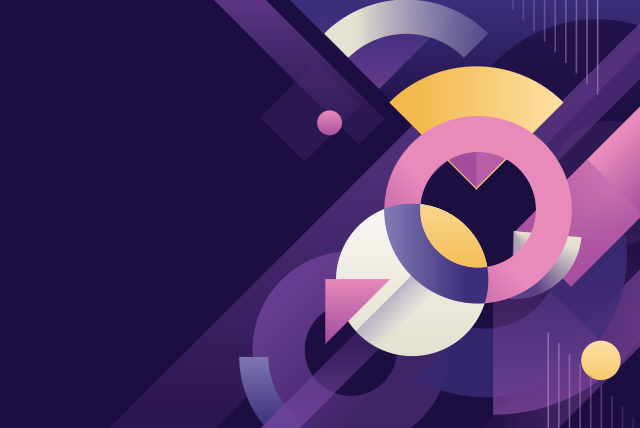
Write a Shadertoy shader that draws this background.

```glsl
// Flat geometric composition: discs, rings, fans and 45 degree bars with gradients.
// Each part is a soft-edged mask from a distance function, painted back to front.
// Lengths are in canvas heights; y runs downward from the top edge.

const vec3 NAVY = vec3(0.115, 0.055, 0.26);
const vec3 INDIGO = vec3(0.23, 0.18, 0.48);
const vec3 PLUM = vec3(0.31, 0.18, 0.47);
const vec3 VIOLET = vec3(0.46, 0.27, 0.62);
const vec3 LILAC = vec3(0.50, 0.47, 0.70);
const vec3 MAGENTA = vec3(0.64, 0.30, 0.62);
const vec3 PINK = vec3(0.91, 0.54, 0.73);
const vec3 AMBER = vec3(0.95, 0.73, 0.30);
const vec3 BUTTER = vec3(0.99, 0.87, 0.63);
const vec3 CREAM = vec3(0.90, 0.885, 0.82);
const vec3 WHITE = vec3(0.97, 0.96, 0.95);

const vec2 HERO = vec2(1.117, 0.490);      // centre of the pink ring
const float HERO_IN = 0.135, HERO_OUT = 0.219;
const vec2 MOON = vec2(0.963, 0.654);      // centre of the pale disc
const float MOON_R = 0.178;
const vec2 FAN = vec2(1.113, 0.443);       // apex of the yellow fan
const vec2 HALO = vec2(0.820, 0.817);      // centre of the violet ring
const float LINE_GAP = 0.0248, LINE_HALF = 0.0018;
const int LINE_COUNT = 9;

float cover(float d) { return clamp(0.5 - d * iResolution.y, 0.0, 1.0); }
float ramp(float x, float a, float b) { return clamp((x - a) / (b - a), 0.0, 1.0); }
float disc(vec2 p, vec2 c, float r) { return cover(length(p - c) - r); }
float ring(vec2 p, vec2 c, float a, float b) {
    float r = length(p - c);
    return cover(max(a - r, r - b));
}
// Strip between two values of a diagonal coordinate.
float strip(float x, float a, float b) { return cover(max(a - x, x - b) * 0.7071); }
// Upward quarter wedge.
float wedge(vec2 p, vec2 c) { return cover((abs(p.x - c.x) + p.y - c.y) * 0.7071); }
void paint(inout vec3 col, vec3 ink, float mask) { col = mix(col, ink, mask); }

void mainImage(out vec4 fragColor, in vec2 fragCoord) {
    vec2 p = fragCoord / iResolution.y;
    p.y = 1.0 - p.y;
    float u = p.x + p.y;    // grows toward the lower right
    float v = p.x - p.y;    // grows toward the upper right
    vec3 col = NAVY;

    // Upper field, dark disc and right-hand bars
    paint(col, mix(INDIGO, NAVY, ramp(p.y, 0.0, 0.3)), strip(v, 0.678, 2.0) * strip(u, 0.0, 1.744));
    paint(col, mix(INDIGO, VIOLET, ramp(p.y, 0.03, 0.2)),
          strip(v, 0.678, 2.0) * strip(u, 0.0, 1.094) * 0.75);
    paint(col, NAVY, disc(p, vec2(1.396, 0.381), 0.336) * 0.8);
    paint(col, VIOLET, strip(u, 1.549, 1.615) * strip(v, 0.6, 2.0) * 0.6);
    paint(col, PLUM, strip(u, 1.615, 1.68) * strip(v, 0.6, 2.0) * 0.75);
    paint(col, VIOLET, disc(p, vec2(1.43, 0.43), 0.147) * 0.2);

    // Pale arch
    float archFade = ramp(p.x, 0.83, 1.14);
    paint(col, mix(CREAM, LILAC, archFade), ring(p, vec2(0.949, 0.27), 0.191, 0.271)
          * wedge(p, vec2(0.949, 0.27)) * mix(1.0, 0.45, archFade));

    // Upper-left strip and faint tilted square
    paint(col, mix(VIOLET, PLUM, 0.5), strip(v, 0.5, 0.621) * strip(u, 0.0, 1.176)
          * mix(0.9, 0.2, ramp(p.y, 0.0, 0.27)));
    paint(col, PLUM, strip(v, 0.334, 0.596) * strip(u, 0.883, 1.09) * 0.27);

    // Main diagonal band
    paint(col, mix(PLUM, NAVY, 0.75 * ramp(p.y, 0.38, 1.0)), strip(u, 1.256, 1.504) * strip(v, -2.0, 0.69));

    // Lower-left ring, quarter arc and light stripe
    paint(col, NAVY, disc(p, HALO, 0.11));
    paint(col, mix(mix(VIOLET, PLUM, 0.35), mix(PLUM, NAVY, 0.3), ramp(u, 1.35, 1.8)),
          ring(p, HALO, 0.108, 0.23));
    vec2 arc = vec2(0.809, 0.834);
    paint(col, mix(LILAC, INDIGO, ramp(p.y, 0.83, 1.0)), ring(p, arc, 0.182, 0.25)
          * cover(arc.y - p.y) * cover(p.x - arc.x));
    paint(col, VIOLET, strip(u, 1.609, 1.70) * strip(v, -1.0, 0.1) * mix(0.3, 0.8, ramp(p.y, 0.8, 1.0)));

    // Lower-right sectors and bar
    paint(col, mix(VIOLET, MAGENTA, 0.2), strip(u, 2.125, 2.305) * 0.65 * ramp(p.x, 1.1, 1.5));
    paint(col, mix(INDIGO, NAVY, 0.2), ring(p, vec2(1.133, 0.596), 0.172, 0.332)
          * strip(u, 1.855, 3.0) * cover(0.55 - p.y) * 0.9);
    vec2 apex = vec2(1.152, 0.547);
    paint(col, mix(VIOLET, MAGENTA, 0.25), disc(p, apex, 0.422) * cover(apex.x - p.x) * cover(apex.y - p.y)
          * mix(0.1, 0.75, ramp(p.y, 0.57, 0.97)) * mix(0.5, 1.0, strip(v, -1.0, 0.605)));

    // Dark opening of the pink ring
    paint(col, NAVY, disc(p, HERO, HERO_IN) * strip(u, 1.42, 3.0));

    // Pink bar in two lengths
    vec3 bar = mix(mix(MAGENTA, PINK, ramp(v, 0.64, 1.05) * 0.65), MAGENTA, 0.6 * ramp(u, 1.87, 2.0));
    paint(bar, mix(PINK, MAGENTA, ramp(u, 1.77, 2.0)), strip(v, 1.0, 2.0));
    paint(col, bar, strip(u, 1.744, 2.004) * strip(v, 0.664, 2.0));

    // Small shaded quarter disc
    vec2 q = p - vec2(1.2, 0.54);
    float sweep = ramp(atan(q.y, q.x), 0.25, 1.2);
    paint(col, mix(CREAM, mix(PLUM, LILAC, 0.25), sweep), disc(q, vec2(0.0), 0.159)
          * cover(0.09 * q.x - q.y) * cover(-q.x - 0.05 * q.y));
    paint(col, CREAM, disc(q, vec2(0.0), 0.06) * cover(0.09 * q.x - q.y) * cover(-q.x) * 0.6);

    // Yellow fan and pale disc
    paint(col, mix(AMBER, BUTTER, ramp(p.x, 0.98, 1.3)), disc(p, FAN, 0.288) * wedge(p, FAN));
    vec3 moon = mix(WHITE, CREAM, ramp(p.y, 0.5, 0.8));
    paint(moon, mix(LILAC, CREAM, 0.4), strip(u, 1.605, 3.0) * (1.0 - ramp(u, 1.605, 1.70)) * 0.75);
    float inMoon = disc(p, MOON, MOON_R);
    paint(col, moon, inMoon);

    // Pink ring with its overlaps
    float inHero = ring(p, HERO, HERO_IN, HERO_OUT);
    paint(col, mix(PINK, MAGENTA, 0.75 * ramp(p.y - p.x, -0.57, -0.3)), inHero);
    paint(col, mix(LILAC, INDIGO, ramp(p.x, 0.91, 1.09)), inHero * inMoon);
    float inHole = disc(p, HERO, HERO_IN);
    paint(col, mix(BUTTER, AMBER, 0.25 + 0.6 * ramp(p.y, 0.48, 0.62)), inHole * inMoon);
    paint(col, mix(MAGENTA, PINK, 0.3 * cover(FAN.x - p.x)), inHole * wedge(p, vec2(FAN.x, 0.439)));

    // Pink triangle and dots
    paint(col, mix(PINK, MAGENTA, ramp(p.y, 0.65, 0.8)), cover(0.76 - p.x) * cover(0.652 - p.y)
          * strip(u, 0.0, 1.564));
    paint(col, mix(PINK, MAGENTA, ramp(p.y, 0.26, 0.32)), disc(p, vec2(0.77, 0.287), 0.029));
    paint(col, mix(BUTTER, AMBER, 0.6 * ramp(p.y, 0.8, 0.89)), disc(p, vec2(1.404, 0.842), 0.046));

    // Stepped vertical lines in both right-hand corners
    for (int i = 0; i < LINE_COUNT; i++) {
        float step = LINE_GAP * float(i);
        float upper = cover(abs(p.x - 1.198 - step) - LINE_HALF) * cover(p.y - 0.023 - step);
        float lower = cover(abs(p.x - 1.281 - step) - LINE_HALF) * cover(0.777 + step - p.y);
        paint(col, mix(LILAC, PINK, 0.35), upper * (0.3 + 0.05 * float(i)));
        paint(col, mix(LILAC, PINK, 0.35), lower * (0.75 - 0.07 * float(i)));
    }
    fragColor = vec4(col, 1.0);
}
```
